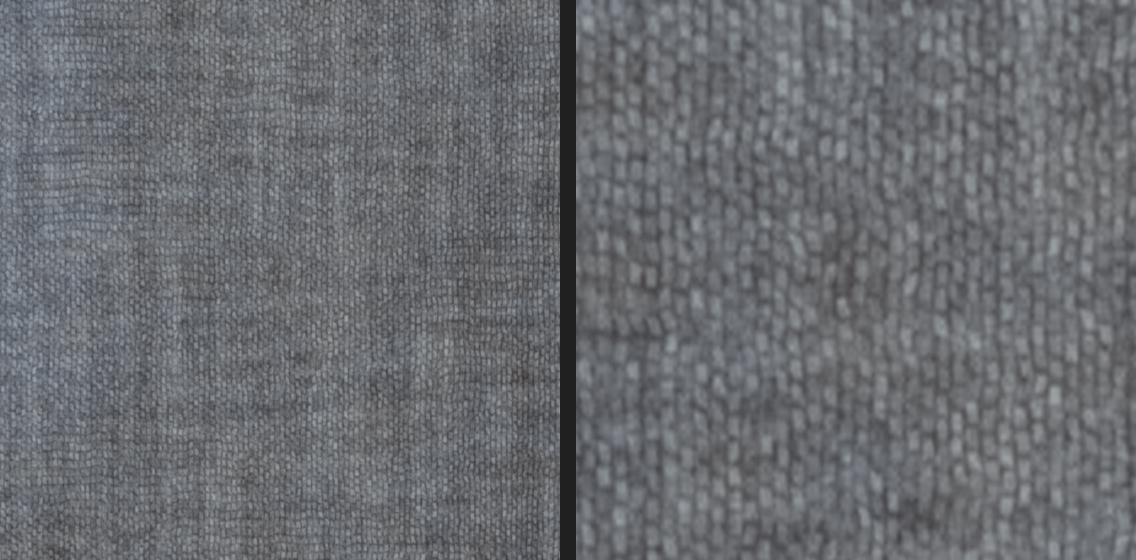
Left, the full canvas; right, a detail of the centre.
Write a three.js fragment shader that draws this texture.

```glsl
varying vec2 vUv;

float hash(vec2 p) {
  vec3 q = fract(vec3(p.xyx) * 0.1031);
  q += dot(q, q.yzx + 33.33);
  return fract((q.x + q.y) * q.z);
}

// Value noise centred on zero
float noise(vec2 p) {
  vec2 i = floor(p);
  vec2 f = fract(p);
  f = f * f * (3.0 - 2.0 * f);
  float low = mix(hash(i), hash(i + vec2(1.0, 0.0)), f.x);
  float high = mix(hash(i + vec2(0.0, 1.0)), hash(i + vec2(1.0, 1.0)), f.x);
  return mix(low, high, f.y) - 0.5;
}

// Rounded vertical stitches, staggered between neighbouring columns
float weave(vec2 uv) {
  vec2 p = uv * vec2(104.0, 66.0);
  p.x += 0.5 * noise(uv * vec2(30.0, 45.0)) + 0.5 * noise(uv * 5.0 + 9.0);
  p.y += 0.7 * noise(uv * vec2(40.0, 12.0) + 21.0);
  float column = floor(p.x);
  float stagger = smoothstep(-0.25, 0.2, noise(uv * 6.0 + 40.0) + 0.3 * (uv.x - 0.5));
  p.y += 0.5 * mod(column, 2.0) * stagger + 0.25 * hash(vec2(column, 7.0));

  vec2 f = fract(p) - 0.5;
  float slant = 0.25 * (1.0 - uv.x);
  float across = smoothstep(0.52, 0.12, abs(f.x + slant * f.y));
  float along = smoothstep(0.52, 0.18, abs(f.y));
  float shade = hash(vec2(column, floor(p.y)) + 3.0) - 0.5;
  float seam = mix(0.65, 1.0, uv.x);
  float body = mix(1.0, across, seam) * mix(0.25, 1.0, along);
  return 0.36 * (body - 0.43) + 0.32 * shade * across * along;
}

void main() {
  vec2 uv = vUv;
  float tone = 0.48 + weave(uv);

  // Uneven yarn: long warp streaks and short weft bands
  tone += 0.22 * noise(uv * vec2(48.0, 3.0) + 60.0);
  tone += 0.16 * noise(uv * vec2(110.0, 8.0) + 75.0);
  tone += 0.22 * noise(uv * vec2(9.0, 66.0) + 90.0);

  // Fibre grain
  tone += 0.38 * noise(uv * vec2(230.0, 150.0) + 11.0);
  tone += 0.20 * noise(uv * vec2(390.0, 320.0) + 35.0);

  // Broad folds of light, brightest toward the left edge
  float leftGlow = smoothstep(0.4, 0.0, uv.x) * smoothstep(0.0, 0.4, uv.y);
  tone += 0.16 * noise(uv * vec2(8.0, 3.5) + 50.0) + 0.08 * leftGlow;
  tone -= 0.04 * smoothstep(0.6, 1.0, uv.x);

  vec3 charcoal = vec3(0.255, 0.25, 0.265);
  vec3 paleSteel = vec3(0.565, 0.59, 0.61);
  vec3 color = mix(charcoal, paleSteel, clamp(tone, -0.1, 1.1));

  // Cool sheen on the left, warmer patches elsewhere
  float coolness = 0.7 * leftGlow + 0.8 * noise(uv * vec2(14.0, 18.0) + 17.0) - 0.1;
  color += vec3(-0.018, 0.0, 0.022) * coolness;
  gl_FragColor = vec4(color, 1.0);
}
```
